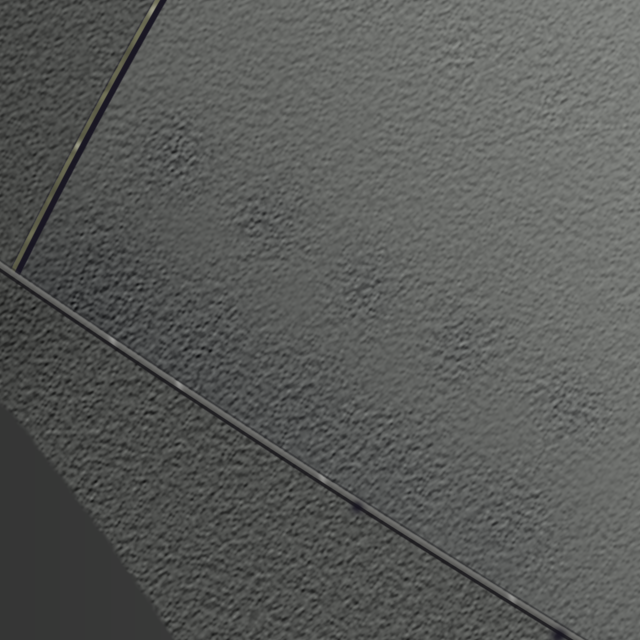
A WebGL 1 fragment shader for this texture:

```glsl
precision highp float;
// Weathered grey metal plates with pebbled grain, two raised seams and a dark smooth corner.
uniform vec2 u_resolution;

#define SEAM_START vec2(0.0195, 0.573)
#define SEAM_END vec2(0.898, 0.004)
#define RIB_END vec2(0.2474, 1.0)
#define SEAM_BOW 0.0065
#define GRAIN_SCALE 172.0
#define GRAIN_DEPTH 0.215
#define PATCH_STEP vec2(0.154, -0.0975)
#define PLATE_TINT vec3(0.995, 1.012, 0.985)
#define RIB_LIGHT vec3(0.44, 0.44, 0.33)
#define RIB_SHADOW vec3(0.085, 0.075, 0.125)

float hash(vec2 p) {
  return fract(sin(dot(p, vec2(127.1, 311.7))) * 43758.545);
}

float noise(vec2 p) {
  vec2 i = floor(p), f = fract(p);
  f = f * f * (3.0 - 2.0 * f);
  return mix(mix(hash(i), hash(i + vec2(1.0, 0.0)), f.x),
             mix(hash(i + vec2(0.0, 1.0)), hash(i + vec2(1.0, 1.0)), f.x), f.y);
}

float fbm(vec2 p) {
  float sum = 0.0, amp = 0.5;
  for (int i = 0; i < 4; i++) {
    sum += amp * noise(p);
    p = mat2(1.6, 1.2, -1.2, 1.6) * p + 7.3;
    amp *= 0.5;
  }
  return sum;
}

// x: distance along the line from 0 to 1, y: signed distance to its left side
vec2 lineCoords(vec2 p, vec2 a, vec2 b) {
  vec2 d = b - a;
  float len = length(d);
  vec2 q = p - a;
  return vec2(dot(q, d) / (len * len), (d.x * q.y - d.y * q.x) / len);
}

float stripe(float d, float halfWidth, float soft) {
  return 1.0 - smoothstep(halfWidth - soft, halfWidth + soft, abs(d));
}

float spot(vec2 p, vec2 center, float radius) {
  vec2 q = (p - center) / radius;
  return exp(-dot(q, q));
}

// Embossed pebbles: short diagonal dashes with pits deeper than their rims
float grain(vec2 p) {
  vec2 q = mat2(0.77, -0.64, 0.64, 0.77) * p * GRAIN_SCALE * vec2(0.78, 1.1);
  float coarse = noise(q) - noise(q + vec2(0.3, 1.0));
  vec2 r = mat2(0.92, 0.39, -0.39, 0.92) * q * 1.3 + 31.0;
  float fine = noise(r) - noise(r + vec2(0.3, 1.0));
  float relief = 0.68 * coarse + 0.58 * fine;
  return relief * (relief < 0.0 ? 1.2 : 0.85);
}

// A row of soft blobs parallel to the long seam
float patchRow(vec2 p, vec2 start, float radius) {
  float sum = 0.0;
  for (int i = 0; i < 5; i++) {
    sum += spot(p, start + float(i) * PATCH_STEP, radius);
  }
  return sum;
}

void main() {
  vec2 p = gl_FragCoord.xy / u_resolution;
  float soft = max(0.0016, 0.8 / u_resolution.y);

  vec2 seam = lineCoords(p, SEAM_START, SEAM_END);
  seam.y += SEAM_BOW * 4.0 * seam.x * (1.0 - seam.x);
  vec2 rib = lineCoords(p, SEAM_START, RIB_END);
  rib.y -= 0.014 * rib.x * (1.0 - rib.x);
  float above = smoothstep(-soft, soft, seam.y);
  float leftSide = above * smoothstep(-soft, soft, rib.y);
  float mainSide = above * (1.0 - leftSide);

  // Worn rows and the calm row between them, with ragged outlines
  vec2 ragged = p + 0.05 * (vec2(fbm(p * 12.0), fbm(p * 12.0 + 19.0)) - 0.47);
  float worn = patchRow(ragged, vec2(0.27, 0.75), 0.06);
  worn += 0.75 * patchRow(ragged, vec2(0.17, 0.57), 0.09);
  float calm = patchRow(ragged, vec2(0.31, 0.635), 0.055);
  float upperWorn = patchRow(ragged, vec2(0.57, 1.01), 0.06);

  // Plate shading
  float seamShade = exp(-max(seam.y, 0.0) / 0.1) * (1.0 - 0.65 * smoothstep(0.2, 1.0, p.x));
  float plate = 0.26 + 0.145 * p.x + 0.09 * p.y - 0.035 * seamShade - 0.026 * worn;
  plate -= 0.02 * spot(p, vec2(0.1, 0.62), 0.15);
  float leftPlate = 0.262 + 0.2 * p.x + 0.02 * p.y;
  float lowerPlate = 0.28 + 0.065 * p.x - 0.035 * spot(p, vec2(0.0, 0.5), 0.1);
  float shade = mix(lowerPlate, mix(plate, leftPlate, leftSide), above);
  shade += 0.012 * (fbm(p * 9.0) - 0.47);

  // Grain, stronger in the worn rows
  float roughness = 0.5 + 0.5 * worn + 0.22 * seamShade + 0.25 * upperWorn - 0.25 * calm;
  roughness *= 0.75 + 0.5 * fbm(p * 15.0 + 4.0);
  roughness = mix(0.88, clamp(roughness, 0.22, 1.2), above);
  roughness = mix(roughness, 0.68, leftSide);
  shade += GRAIN_DEPTH * roughness * grain(p);
  vec3 color = shade * PLATE_TINT;
  color += vec3(-0.004, -0.002, 0.007) * min(0.5 * worn + seamShade, 1.0) * mainSide;

  // Smooth dark corner
  float edge = 0.376 - 1.2 * p.x - 0.63 * p.x * p.x - p.y + 0.007 * (noise(p * 110.0) - 0.5);
  float corner = smoothstep(-0.009, 0.009, edge);
  color = mix(color, vec3(0.213, 0.215, 0.213) + 0.05 * (p.x - 0.08), corner);

  // Short rib: light edge on the left, wide shadow on the right
  float ribMask = smoothstep(-0.004, 0.004, rib.x) * above;
  float ribGlint = spot(p, vec2(0.122, 0.772), 0.008) + spot(p, vec2(0.24, 0.983), 0.011);
  color = mix(color, RIB_SHADOW, 0.95 * ribMask * stripe(rib.y + 0.0065, 0.005, soft));
  color = mix(color, RIB_SHADOW, 0.4 * ribMask * stripe(rib.y - 0.0055, 0.0012, soft));
  vec3 ribColor = RIB_LIGHT * (0.76 + 0.3 * noise(p * 60.0)) + 0.3 * ribGlint;
  color = mix(color, ribColor, 0.9 * ribMask * stripe(rib.y - 0.001, 0.0034, soft));

  // Long seam: grey strip between dark grooves
  float glint = 0.0;
  vec4 glints = vec4(0.176, 0.28, 0.504, 0.80);
  for (int i = 0; i < 4; i++) {
    glint += exp(-pow(abs(p.x - glints[i]) / 0.006, 2.0));
  }
  color = mix(color, vec3(0.10, 0.095, 0.11), 0.88 * stripe(seam.y + 0.0064, 0.003, soft));
  color = mix(color, vec3(0.16, 0.16, 0.17), 0.55 * stripe(seam.y - 0.006, 0.0014, soft));
  vec3 strip = vec3(0.37, 0.37, 0.36) + 0.09 * smoothstep(-0.003, 0.003, seam.y) + 0.18 * glint;
  color = mix(color, strip, 0.9 * stripe(seam.y, 0.0042, soft));
  color = mix(color, RIB_SHADOW, 0.85 * spot(p, vec2(0.558, 0.207), 0.009));
  color = mix(color, RIB_SHADOW, 0.9 * spot(p, vec2(0.873, 0.006), 0.011));

  gl_FragColor = vec4(clamp(color, 0.0, 1.0), 1.0);
}
```
